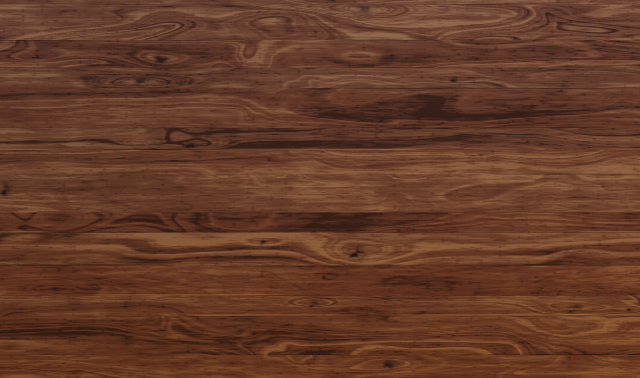
This texture is drawn by a Shadertoy shader. Its source:

```glsl
// Walnut boards laid in horizontal rows, with swirling grain, knots and fine pores

float hash(vec2 p) {
    return fract(sin(dot(p, vec2(127.1, 311.7))) * 43758.5453);
}

float noise(vec2 p) {
    vec2 cell = floor(p), f = fract(p);
    f = f * f * (3.0 - 2.0 * f);
    return mix(mix(hash(cell), hash(cell + vec2(1, 0)), f.x),
               mix(hash(cell + vec2(0, 1)), hash(cell + vec2(1, 1)), f.x), f.y);
}

float fbm(vec2 p) {
    return 0.6 * noise(p) + 0.28 * noise(p * 2.1 + 7.3) + 0.12 * noise(p * 4.3 + 3.1);
}

vec3 wood(vec2 p) {
    // Boards of uneven height
    float level = p.y * 13.3 + 0.2 * sin(p.y * 31.0);
    float row = floor(level), f = fract(level);
    float seed = hash(vec2(row, 3.7));
    float figure = sqrt(hash(vec2(row, 8.1)));
    vec2 shift = vec2(seed * 57.0, row * 5.3);

    // Knots push the growth rings into ovals and darken their core
    float push = 0.0, core = 0.0;
    float rough = fbm(p * vec2(45.0, 80.0)) - 0.5;
    for (int k = 0; k < 3; k++) {
        vec2 id = vec2(row * 3.0 + float(k), 21.3);
        float size = mix(0.35, 1.1, pow(hash(id + 4.0), 2.0));
        float present = step(0.45, hash(id + 9.0));
        vec2 d = vec2(p.x - 1.7 * hash(id), (f - mix(0.2, 0.8, hash(id + 2.0))) * 0.075);
        vec2 halo = d / (size * vec2(0.12, 0.028));
        vec2 heart = d / (size * vec2(0.018, 0.012)) + rough * 3.0;
        push += present * 2.4 * size * exp(-dot(halo, halo));
        core += present * exp(-dot(heart, heart)) * (0.8 + 1.8 * rough);
    }

    // Growth rings: contours of a stretched, warped field
    vec2 q = p * vec2(2.0, 9.0) + shift;
    q += vec2(1.3, 0.6) * (noise(p * vec2(4.0, 13.0) + shift) - 0.5) * (0.4 + figure);
    float rings = fbm(q) * mix(3.5, 8.0, figure) + p.y * mix(40.0, 16.0, figure) + push;
    rings += 0.12 * (noise(p * vec2(14.0, 50.0) + shift) - 0.5);
    float wide = noise(vec2(rings * 1.5, seed * 90.0));
    float narrow = noise(vec2(rings * 5.0, seed * 50.0 + 5.0));
    float hair = noise(vec2(rings * 9.5, seed * 30.0 + 2.0));
    float veins = smoothstep(0.6, 0.85, noise(vec2(rings * 3.3, seed * 70.0 + 11.0)));
    veins *= smoothstep(0.2, 0.7, noise(p * vec2(4.0, 16.0) - shift));

    // Fibres, pores and cross-grain shimmer
    float streak = noise(p * vec2(4.0, 150.0) + shift);
    float fibre = noise(p * vec2(28.0, 330.0) + shift);
    float pores = smoothstep(0.62, 0.9, noise(p * vec2(80.0, 360.0) - shift));
    float shimmer = noise(p * vec2(22.0, 7.0) + shift);
    float patches = fbm(p * vec2(2.5, 11.0) - shift);

    float tone = 0.56 + 0.20 * (seed - 0.5) + 0.33 * (wide - 0.5) + 0.34 * (narrow - 0.5)
               + 0.27 * (hair - 0.5) + 0.22 * (streak - 0.5) + 0.25 * (fibre - 0.5)
               + 0.10 * (shimmer - 0.5) + 0.48 * (patches - 0.5) - 0.28 * veins - 0.17 * pores;
    vec3 color = mix(vec3(0.20, 0.115, 0.092), vec3(0.375, 0.215, 0.152), smoothstep(0.0, 0.5, tone));
    color = mix(color, vec3(0.53, 0.37, 0.25), smoothstep(0.42, 1.0, tone));

    // Redder boards, and a pale sapwood edge on some of them
    color *= mix(vec3(1.0), vec3(0.98, 0.91, 0.89), hash(vec2(row, 14.2)));
    float sap = step(0.7, hash(vec2(row, 5.9))) * smoothstep(0.5, 0.75, noise(vec2(p.x * 3.0, row)));
    color = mix(color, vec3(0.62, 0.42, 0.24), 0.6 * sap * smoothstep(0.10, 0.03, f));

    // Knot cores, and seams that come and go
    color = mix(color, vec3(0.12, 0.075, 0.065), clamp(core, 0.0, 0.88));
    float seam = 1.0 - smoothstep(0.0004, 0.0024, min(f, 1.0 - f) / 13.3);
    color *= 1.0 - 0.35 * seam * smoothstep(0.35, 0.85, noise(vec2(p.x * 4.0, row * 7.0 + 0.5)));

    // Cool, bright top fading to a warm, deep bottom
    color *= mix(vec3(1.02, 0.92, 0.74), vec3(1.06, 1.17, 1.30), p.y);
    return color * (0.95 + 0.08 * smoothstep(0.0, 1.2, p.x));
}

void mainImage(out vec4 fragColor, in vec2 fragCoord) {
    // Four samples per pixel smooth every edge
    vec3 sum = vec3(0.0);
    for (int i = 0; i < 4; i++) {
        vec2 offset = vec2(i % 2, i / 2) * 0.5 - 0.25;
        sum += wood((fragCoord + offset) / iResolution.y);
    }
    fragColor = vec4(sum / 4.0, 1.0);
}
```
